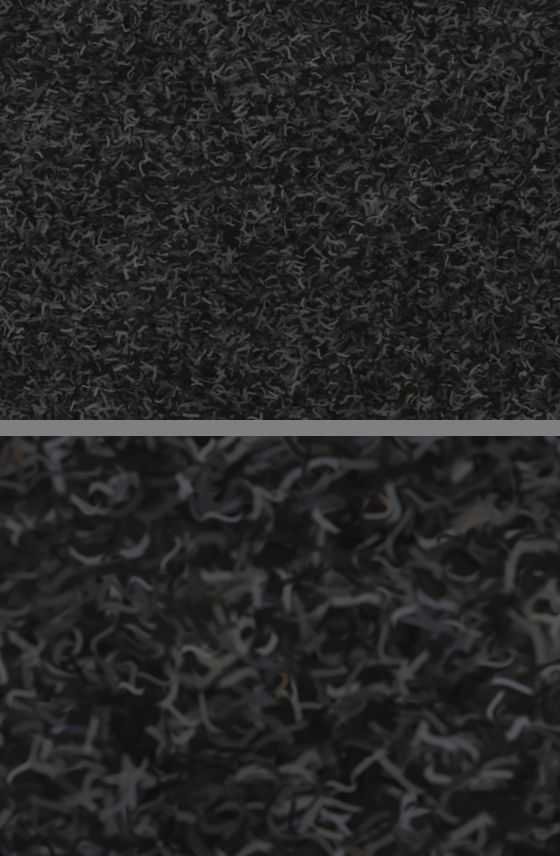
Top, the full canvas; bottom, a detail of the centre.
Reproduce this texture procedurally as a Shadertoy shader.

```glsl
// Dark wool felt: short, curled, mostly level fibres piled up in layers.
// Every layer scatters one bent fibre per grid cell, from dim ones at the
// bottom to lighter ones on top; layered sines add broad, soft shading.

vec4 hash4(vec3 p) {
    vec4 q = fract(p.xyzx * vec4(0.1031, 0.1030, 0.0973, 0.1099));
    q += dot(q, q.wzxy + 33.33);
    return fract((q.xxyz + q.yzzw) * q.zywx);
}

// Soft coverage of a fibre centred at the origin, bent into an arc or S
float fibreMask(vec2 p, float angle, float halfLength, float halfWidth, vec2 bend) {
    float c = cos(angle), s = sin(angle);
    vec2 q = vec2(c * p.x + s * p.y, c * p.y - s * p.x);
    float t = q.x / halfLength;
    float curve = bend.x * (t * t - 0.35) + bend.y * sin(3.2 * t);
    float slope = (2.0 * bend.x * t + 3.2 * bend.y * cos(3.2 * t)) / halfLength;
    float d = abs(q.y - curve) / sqrt(1.0 + slope * slope);
    return (1.0 - smoothstep(0.1 * halfWidth, halfWidth, d))
         * (1.0 - smoothstep(0.55, 1.0, abs(t)));
}

// Mostly neutral grey, some cool or warm, with rare tan flecks
vec3 fibreTint(float pick) {
    vec3 tint = mix(vec3(1.03, 1.0, 0.96), vec3(0.96, 0.99, 1.08), smoothstep(0.2, 0.9, pick));
    return pick > 0.985 ? vec3(1.2, 1.03, 0.86) : tint;
}

// Broad uneven pile, about -1 to 1
float pileShade(vec2 p) {
    float sum = 0.0, weight = 0.5;
    for (int i = 0; i < 4; i++) {
        p += 0.35 * sin(p.yx * 1.3 + float(i));
        sum += weight * sin(p.x + 0.7 * p.y) * sin(1.4 * p.y - 0.4 * p.x + 2.0);
        p = mat2(1.5, 0.9, -0.9, 1.5) * p;
        weight *= 0.75;
    }
    return sum;
}

void mainImage(out vec4 fragColor, in vec2 fragCoord) {
    vec2 uv = fragCoord / iResolution.xy;
    vec2 p = fragCoord / iResolution.y;
    vec3 color = vec3(0.085, 0.084, 0.082);

    // Fibre layers, bottom to top
    for (int layer = 0; layer < 9; layer++) {
        float height = float(layer) / 8.0;
        vec2 g = p * (27.0 + 9.0 * fract(float(layer) * 0.618)) + float(layer) * vec2(3.7, 5.3) + 4.0;
        vec2 base = floor(g);
        for (int y = -1; y <= 1; y++)
        for (int x = -1; x <= 1; x++) {
            vec2 cell = base + vec2(x, y);
            vec4 place = hash4(vec3(cell, float(layer) * 7.0 + 1.0));
            vec4 look = hash4(vec3(cell, float(layer) * 7.0 + 83.0));

            // Directions gather around a slight upward tilt
            float s = 2.0 * place.z - 1.0;
            float angle = 0.12 + 1.57 * s * (0.4 + 0.6 * abs(s));
            vec2 bend = (vec2(look.x, look.y) - 0.5) * vec2(0.65, 0.26);
            float mask = fibreMask(g - cell - place.xy, angle,
                mix(0.42, 0.78, place.w), mix(0.13, 0.24, look.y), bend);

            float tone = mix(0.06, 0.31, pow(look.z, 1.7)) * mix(0.8, 1.12, height);
            color = mix(color, tone * fibreTint(look.w), 0.82 * mask);
        }
    }

    // Clumps and hollows, with a slow fade to the lower right
    float shade = 1.0 + 0.13 * pileShade(p * 9.0);
    shade *= 1.04 + 0.07 * (uv.y - uv.x);
    fragColor = vec4(color * shade, 1.0);
}
```
